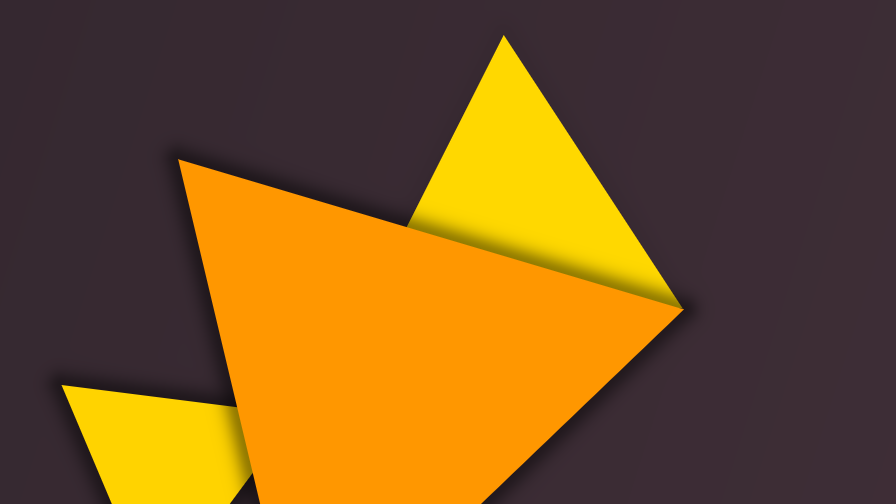
This background is drawn by a WebGL 2 fragment shader. Its source:

```glsl
#version 300 es
precision highp float;

uniform vec2 u_resolution;
out vec4 outColor;

// Colours
const vec3 BACK_LEFT = vec3(0.208, 0.157, 0.188);
const vec3 BACK_RIGHT = vec3(0.242, 0.178, 0.212);
const vec3 ORANGE = vec3(1.0, 0.592, 0.0);
const vec3 YELLOW = vec3(1.0, 0.847, 0.0);
const vec3 DEEP_YELLOW = vec3(1.0, 0.827, 0.0);

// Triangle corners, in canvas heights
const vec2 MAIN_A = vec2(0.3535, 0.6840);
const vec2 MAIN_B = vec2(1.3570, 0.3860);
const vec2 MAIN_C = vec2(0.5975, -0.3420);
const vec2 UPPER_A = vec2(0.9995, 0.9306);
const vec2 UPPER_B = vec2(1.3545, 0.3880);
const vec2 UPPER_C = vec2(0.7410, 0.4190);
const vec2 LOWER_A = vec2(0.1220, 0.2361);
const vec2 LOWER_B = vec2(0.5870, 0.1773);
const vec2 LOWER_C = vec2(0.3070, -0.2010);

// Shadows
const float SHADOW_WIDTH = 0.028;
const float SHADOW_STRENGTH = 0.42;
const float FAINT_SHADOW = 0.05;

float cross2(vec2 a, vec2 b) {
    return a.x * b.y - a.y * b.x;
}

// Squared distance to an edge, paired with the side of that edge
vec2 edgeDistance(vec2 p, vec2 a, vec2 b, float winding) {
    vec2 edge = b - a;
    vec2 offset = p - a;
    vec2 away = offset - edge * clamp(dot(offset, edge) / dot(edge, edge), 0.0, 1.0);
    return vec2(dot(away, away), winding * cross2(offset, edge));
}

// Signed distance, negative inside
float triangleDistance(vec2 p, vec2 a, vec2 b, vec2 c) {
    float winding = sign(cross2(b - a, a - c));
    vec2 d = min(min(edgeDistance(p, a, b, winding),
                     edgeDistance(p, b, c, winding)),
                 edgeDistance(p, c, a, winding));
    return -sqrt(d.x) * sign(d.y);
}

// Lays a soft shadow, then the filled shape, over what lies below
vec3 layer(vec3 below, vec3 fill, float dist, float strength, float pixel) {
    float reach = max(dist, 0.0) / SHADOW_WIDTH;
    vec3 shaded = below * (1.0 - strength * exp(-reach * reach));
    float cover = clamp(0.5 - dist / pixel, 0.0, 1.0);
    return mix(shaded, fill, cover);
}

void main() {
    vec2 p = gl_FragCoord.xy / u_resolution.y;
    vec2 uv = gl_FragCoord.xy / u_resolution;
    float pixel = 1.0 / u_resolution.y;

    // Slanted background gradient
    float blend = clamp(0.85 * uv.x + 0.15 * (1.0 - uv.y), 0.0, 1.0);
    vec3 color = mix(BACK_LEFT, BACK_RIGHT, blend);

    // Triangles from back to front
    float upper = triangleDistance(p, UPPER_A, UPPER_B, UPPER_C);
    float lower = triangleDistance(p, LOWER_A, LOWER_B, LOWER_C);
    float front = triangleDistance(p, MAIN_A, MAIN_B, MAIN_C);
    color = layer(color, YELLOW, upper, FAINT_SHADOW, pixel);
    color = layer(color, DEEP_YELLOW, lower, SHADOW_STRENGTH, pixel);
    color = layer(color, ORANGE, front, SHADOW_STRENGTH, pixel);

    outColor = vec4(color, 1.0);
}
```
